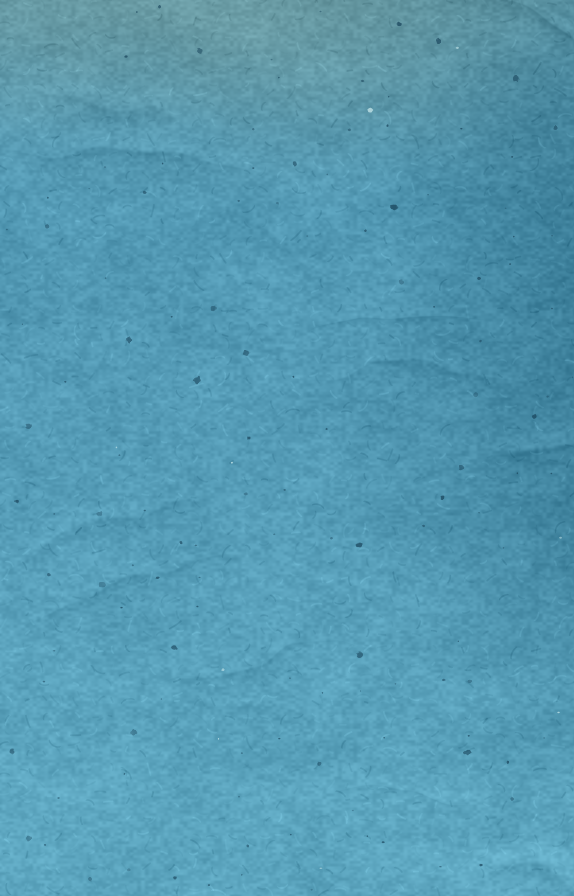
Give the GLSL for this texture, as a WebGL 2 fragment shader.

```glsl
#version 300 es
precision highp float;
// Aged blue paper: a vertical colour wash that greys at the top and darkens
// at the right, with layered noise for mottling and fine grain, scattered
// fibres and specks in jittered cells, and soft tapered creases from a loop.
#define LOW_BLUE vec3(0.365, 0.652, 0.752)
#define MID_BLUE vec3(0.325, 0.602, 0.708)
#define TOP_GREY vec3(0.410, 0.605, 0.640)
#define DARK_BLUE vec3(0.215, 0.475, 0.580)
#define GRAIN_SCALE 290.0
#define GRAIN_STRENGTH 0.105
#define MOTTLE_STRENGTH 0.075
#define CREASE_COUNT 13
#define CREASE_STRENGTH 0.085
#define FIBRE_STRENGTH 0.065
#define SPECK_DENSITY 0.38
#define FLECK_DENSITY 0.13

uniform vec2 u_resolution;
out vec4 outColor;

float hash(vec2 p) {
    vec3 q = fract(p.xyx * vec3(0.1031, 0.1030, 0.0973));
    q += dot(q, q.yzx + 33.33);
    return fract((q.x + q.y) * q.z);
}

float noise(vec2 p) {
    vec2 i = floor(p), f = fract(p);
    f = f * f * (3.0 - 2.0 * f);
    return mix(mix(hash(i), hash(i + vec2(1, 0)), f.x),
               mix(hash(i + vec2(0, 1)), hash(i + vec2(1, 1)), f.x), f.y);
}

float fbm(vec2 p) {
    float sum = 0.0, amp = 0.5;
    for (int i = 0; i < 5; i++) {
        sum += amp * noise(p);
        p = mat2(1.6, 1.2, -1.2, 1.6) * p + 17.3;
        amp *= 0.5;
    }
    return sum;
}

// Short bent hair, at most one per cell; signed so it darkens or lightens
float fibres(vec2 p, float cell, float seed, float px) {
    vec2 id = floor(p / cell) + seed;
    vec2 q = fract(p / cell) - 0.5;
    q -= 0.3 * (vec2(hash(id), hash(id + 7.1)) - 0.5);
    float a = (hash(id + 13.7) - 0.5) * 2.8;
    q = mat2(cos(a), -sin(a), sin(a), cos(a)) * q;
    q.y += (hash(id + 31.9) - 0.5) * 3.0 * q.x * q.x;
    float halfLength = mix(0.08, 0.28, hash(id + 3.3));
    q.x -= clamp(q.x, -halfLength, halfLength);
    float d = length(q) * cell;
    float tone = hash(id + 23.5) < 0.55 ? -1.0 : 0.8;
    return tone * hash(id + 41.2) * (1.0 - smoothstep(0.0002, 0.0006 + px, d));
}

// Irregular dot, at most one per cell; small sizes are the most common
float specks(vec2 p, float cell, float density, float seed, float largest, float px) {
    vec2 id = floor(p / cell) + seed;
    vec2 q = fract(p / cell) - 0.5;
    q -= 0.7 * (vec2(hash(id), hash(id + 5.7)) - 0.5);
    q *= cell * vec2(mix(0.65, 1.1, hash(id + 9.4)), 1.0);
    float size = hash(id + 19.8);
    float r = mix(0.0007, largest, size * size * size * size);
    float d = length(q) + (noise(p * 450.0) - 0.5) * r * 0.7;
    float cover = 1.0 - smoothstep(r - 0.5 * px, r + 0.7 * px, d);
    return cover * step(hash(id + 27.6), density) * mix(0.45, 1.0, hash(id + 35.1));
}

// Shadow with a crisp upper lip and a soft lower side, tapering at both ends
float creases(vec2 p, float aspect) {
    float sum = 0.0;
    for (int i = 0; i < CREASE_COUNT; i++) {
        float n = float(i);
        vec2 id = vec2(n * 3.7 + 2.0, n * 1.9 + 11.0);
        vec2 c = vec2(aspect * fract(n * 0.755 + 0.18), fract(n * 0.618 + 0.41));
        float a = (hash(id) - 0.55) * 1.1;
        vec2 q = mat2(cos(a), -sin(a), sin(a), cos(a)) * (p - c);
        float halfLength = mix(0.06, 0.16, hash(id + 4.0));
        float t = q.x / halfLength;
        float taper = max(1.0 - t * t, 0.0);
        q.y += 0.012 * t * t + 0.022 * (noise(vec2(q.x * 22.0, n * 5.3)) - 0.5);
        float width = mix(0.004, 0.013, hash(id + 8.0)) * (0.25 + taper);
        float lip = 1.0 - smoothstep(-0.2 * width, 0.35 * width, q.y);
        float shade = lip * exp(min(q.y, 0.0) / width);
        float light = exp(-pow((q.y - width) / width, 2.0)) * 0.3;
        sum += (light - shade) * taper * mix(0.3, 1.0, hash(id + 12.0));
    }
    return sum;
}

void main() {
    vec2 uv = gl_FragCoord.xy / u_resolution;
    float aspect = u_resolution.x / u_resolution.y, px = 1.0 / u_resolution.y;
    vec2 p = vec2(uv.x * aspect, uv.y);

    // Colour wash with uneven borders
    float drift = fbm(p * vec2(3.0, 6.0)) - 0.5;
    float h = uv.y + 0.12 * drift;
    vec3 color = mix(LOW_BLUE, MID_BLUE, smoothstep(0.05, 0.60, h));
    color = mix(color, TOP_GREY, smoothstep(0.74, 1.03, h));
    float side = smoothstep(0.55, 1.1, uv.x + 0.2 * drift);
    side *= smoothstep(0.0, 0.5, uv.y) * (1.0 - 0.4 * smoothstep(0.85, 1.0, uv.y));
    color = mix(color, DARK_BLUE, 0.75 * side);

    // Cloudy mottling, folds and grain
    float tone = MOTTLE_STRENGTH * (fbm(p * vec2(14.0, 26.0) + 4.0) - 0.48);
    tone += CREASE_STRENGTH * creases(p, aspect);
    tone += GRAIN_STRENGTH * (noise(p * GRAIN_SCALE * vec2(0.8, 1.1)) - 0.5) * 0.7;
    tone += GRAIN_STRENGTH * (noise(p * GRAIN_SCALE * vec2(0.3, 0.55) + 50.0) - 0.5) * 0.4;
    tone += FIBRE_STRENGTH * (fibres(p, 0.019, 3.0, px) + fibres(p + 0.008, 0.027, 90.0, px));
    color += tone * vec3(0.9, 1.0, 1.0);

    // Dark specks and a few pale flecks
    color = mix(color, vec3(0.10, 0.27, 0.36), 0.75 * specks(p, 0.042, SPECK_DENSITY, 15.0, 0.0038, px));
    color = mix(color, vec3(0.80, 0.92, 0.93), specks(p, 0.075, FLECK_DENSITY, 60.0, 0.0034, px));
    outColor = vec4(clamp(color, 0.0, 1.0), 1.0);
}
```
